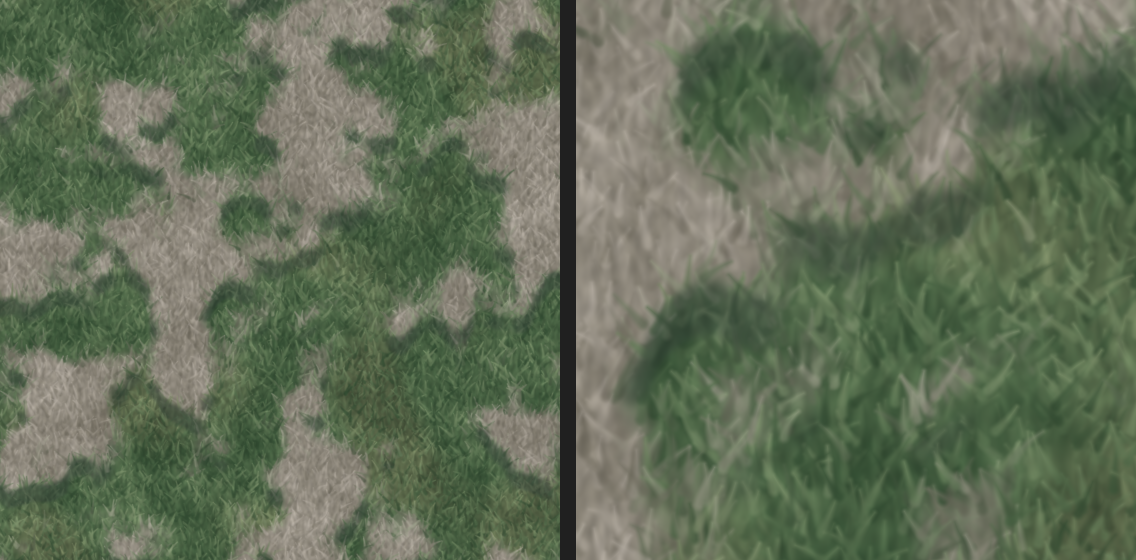
Left: the whole. Right: its middle third, enlarged.
Give the GLSL for this texture, as a Shadertoy shader.

```glsl
// Patchy lawn seen from above: tufts of green grass over dry, pale straw.

const float PATCH_SCALE = 4.6;     // grass patches across the canvas
const float GRASS_BIAS = 0.075;    // higher gives more grass
const float PATCH_EDGE = 0.15;     // softness of the patch borders
const float CELL = 0.03;           // spacing of blades within one layer
const int LAYERS = 10;             // overlapping layers of blades
const float BLADE_WIDTH = 0.0029;  // half width at the root
const float SOFTNESS = 0.0021;     // blur of the blade edges
const float LEAN = 1.0;            // largest tilt from upright, radians
const float OPACITY = 0.72;

const vec3 GRASS_DARK = vec3(0.19, 0.29, 0.19);
const vec3 GRASS_MID = vec3(0.32, 0.42, 0.29);
const vec3 GRASS_LIGHT = vec3(0.49, 0.57, 0.42);
const vec3 GRASS_DRY = vec3(0.45, 0.47, 0.34);
const vec3 STRAW_DARK = vec3(0.44, 0.42, 0.37);
const vec3 STRAW_MID = vec3(0.58, 0.555, 0.51);
const vec3 STRAW_PALE = vec3(0.73, 0.70, 0.66);
const vec3 SHADOW = vec3(0.19, 0.24, 0.21);

vec4 hash4(vec2 p) {
    vec4 q = fract(vec4(p.xyxy) * vec4(0.1031, 0.1030, 0.0973, 0.1099));
    q += dot(q, q.wzxy + 33.33);
    return fract((q.xxyz + q.yzzw) * q.zywx);
}

float cornerSlope(vec2 corner, vec2 offset) {
    return dot(hash4(corner + 71.0).xy * 2.0 - 1.0, offset);
}

// Gradient noise, roughly -0.7 to 0.7
float noise(vec2 p) {
    vec2 i = floor(p), f = p - i;
    vec2 u = f * f * f * (f * (f * 6.0 - 15.0) + 10.0);
    vec2 e = vec2(1.0, 0.0);
    float low = mix(cornerSlope(i, f), cornerSlope(i + e.xy, f - e.xy), u.x);
    float high = mix(cornerSlope(i + e.yx, f - e.yx), cornerSlope(i + e.xx, f - e.xx), u.x);
    return 1.25 * mix(low, high, u.y);
}

// Positive inside grass patches, negative on bare straw
float patchField(vec2 p) {
    vec2 q = p * PATCH_SCALE + 13.0;
    return noise(q) + 0.55 * noise(q * 2.1 + 5.0) + 0.3 * noise(q * 4.7 + 9.0) + GRASS_BIAS;
}

float grassAmount(float field) {
    return smoothstep(-PATCH_EDGE, PATCH_EDGE, field);
}

vec3 ramp(vec3 dark, vec3 mid, vec3 light, float tone) {
    tone = clamp(tone, 0.0, 1.0) * 2.0;
    return mix(mix(dark, mid, min(tone, 1.0)), light, max(tone - 1.0, 0.0));
}

vec3 turfColor(float grass, float tone, float dryness) {
    vec3 green = ramp(GRASS_DARK, GRASS_MID, GRASS_LIGHT, tone);
    green = mix(green, GRASS_DRY * (0.7 + 0.6 * tone), dryness);
    vec3 straw = ramp(STRAW_DARK, STRAW_MID, STRAW_PALE, tone);
    return mix(straw, green, grass);
}

void mainImage(out vec4 fragColor, in vec2 fragCoord) {
    vec2 uv = fragCoord / iResolution.y;

    // Broad variation shared by all blades around this point
    float field = patchField(uv);
    float broadTone = 0.28 * noise(uv * 7.0 + 40.0) + 0.22 * noise(uv * 19.0 + 60.0);
    float depth = 0.22 * smoothstep(0.1, 0.6, field);
    float dryness = 0.6 * smoothstep(0.0, 0.4, noise(uv * 5.0 + 90.0) + 0.05);
    float edgeShade = grassAmount(field) - grassAmount(patchField(uv + vec2(0.0, 0.03)));
    edgeShade = smoothstep(0.1, 0.8, edgeShade);

    // Soft ground below the blades
    float fibre = 0.3 * noise(uv * vec2(110.0, 55.0));
    vec3 color = turfColor(grassAmount(field), 0.38 + broadTone - depth + fibre, dryness);

    // Blades, drawn from the top row down so that lower tufts overlap
    for (int layer = 0; layer < LAYERS; layer++) {
        vec2 shift = hash4(vec2(float(layer), 7.0)).xy;
        vec2 home = floor(uv / CELL + shift);
        for (int n = 0; n < 9; n++) {
            vec2 id = home + vec2(float(n % 3) - 1.0, 1.0 - float(n / 3));
            vec4 place = hash4(id + float(layer) * 37.0 + 200.0);
            vec4 look = hash4(id + float(layer) * 53.0 + 500.0);
            vec2 root = (id + place.xy - shift) * CELL;

            float angle = (place.z * 2.0 - 1.0) * LEAN;
            vec2 axis = vec2(sin(angle), cos(angle));
            float bladeLength = CELL * mix(0.5, 0.95, place.w);
            vec2 d = uv - root;
            float along = clamp(dot(d, axis) / bladeLength, 0.0, 1.0);
            vec2 side = vec2(axis.y, -axis.x);
            float bend = (look.x - 0.5) * 0.012 * along * along;
            float dist = length(d - axis * along * bladeLength - side * bend);
            float width = BLADE_WIDTH * (1.0 - 0.75 * along);
            float cover = 1.0 - smoothstep(-SOFTNESS, SOFTNESS, dist - width);
            if (cover < 0.01) continue;

            float grass = grassAmount(patchField(root) + 0.22 * (look.y - 0.5));
            float tone = 0.5 + broadTone + 0.85 * (look.z - 0.5) + 0.26 * (along - 0.5);
            tone -= depth * grass;
            vec3 blade = turfColor(grass, tone, dryness * look.w);
            color = mix(color, blade, cover * OPACITY * mix(0.75, 1.0, grass));
        }
    }

    // Shaded gaps along the upper rim of each tuft
    color = mix(color, SHADOW, 0.45 * edgeShade);
    color *= 1.0 + 0.14 * noise(uv * vec2(150.0, 90.0) + 20.0);
    fragColor = vec4(color, 1.0);
}
```
